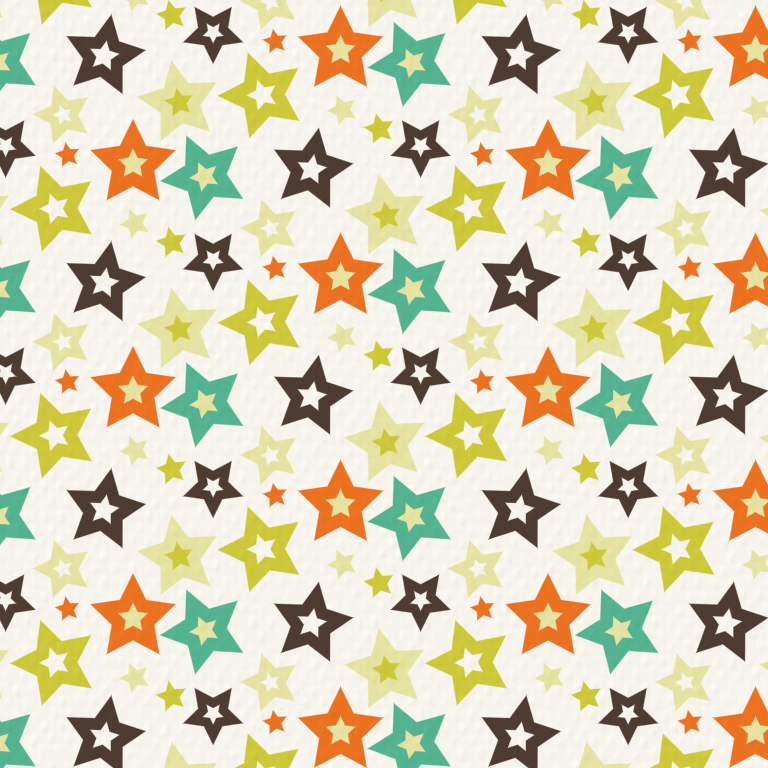
This pattern is drawn by a three.js fragment shader. Its source:

```glsl
// Half-drop repeat of chunky five-pointed stars on softly embossed cream paper.
varying vec2 vUv;

const float TAU = 6.2831853;
const vec2 PERIOD = vec2(0.5404, 0.2956); // repeat size; a second copy sits half a period away
const float EDGE = 0.0011;                // half width of the smoothed edge
const float NOTCH = 0.5;                  // notch radius relative to tip radius

const vec3 PAPER = vec3(0.965, 0.957, 0.927);
const vec3 BROWN = vec3(0.305, 0.230, 0.190);
const vec3 ORANGE = vec3(0.920, 0.445, 0.130);
const vec3 TEAL = vec3(0.330, 0.700, 0.570);
const vec3 LIME = vec3(0.805, 0.785, 0.225);
const vec3 CREAM = vec3(0.902, 0.890, 0.635);

vec2 hashGradient(vec2 cell) {
  float angle = TAU * fract(sin(dot(cell, vec2(127.1, 311.7))) * 43758.5);
  return vec2(cos(angle), sin(angle));
}

float gradientNoise(vec2 p) {
  vec2 i = floor(p);
  vec2 f = fract(p);
  vec2 u = f * f * f * (f * (f * 6.0 - 15.0) + 10.0);
  vec2 x = vec2(1.0, 0.0);
  float low = mix(dot(hashGradient(i), f), dot(hashGradient(i + x), f - x), u.x);
  float high = mix(dot(hashGradient(i + x.yx), f - x.yx),
                   dot(hashGradient(i + x.xx), f - x.xx), u.x);
  return mix(low, high, u.y);
}

// Staggered rows of uneven raised dots
float paperHeight(vec2 p) {
  vec2 warp = vec2(gradientNoise(p * 21.0), gradientNoise(p * 21.0 + 40.0));
  vec2 wave = cos(TAU * (p * vec2(44.0, 29.0) + 0.28 * warp));
  float dots = smoothstep(0.05, 0.9, wave.x * wave.y);
  return dots * (0.7 + 0.9 * gradientNoise(p * 34.0 + 9.0)) + 0.35 * gradientNoise(p * 75.0);
}

// Brightness of the paper relief, lit from the upper left
float paperShade(vec2 p) {
  vec2 toLight = vec2(-0.0018, 0.0026);
  float slope = paperHeight(p - toLight) - paperHeight(p + toLight);
  return 1.0 + 0.022 * slope + 0.012 * gradientNoise(p * 160.0);
}

// Offset to the nearest copy on the half-drop lattice
vec2 nearestCopy(vec2 offset) {
  vec2 a = offset - PERIOD * floor(offset / PERIOD + 0.5);
  vec2 b = offset - PERIOD * (floor(offset / PERIOD) + 0.5);
  return dot(a, a) < dot(b, b) ? a : b;
}

// Distance to a star's straight edges, negative inside; turn is clockwise in degrees
float starDistance(vec2 p, float radius, float turn) {
  float sector = TAU / 5.0;
  float angle = atan(p.x, p.y + 1e-7) - radians(turn);
  angle = abs(mod(angle + 0.5 * sector, sector) - 0.5 * sector);
  vec2 folded = length(p) * vec2(sin(angle), cos(angle));
  vec2 tip = vec2(0.0, radius);
  vec2 side = NOTCH * radius * vec2(sin(0.5 * sector), cos(0.5 * sector)) - tip;
  return dot(folded - tip, normalize(vec2(-side.y, side.x)));
}

float starMask(vec2 p, float radius, float turn) {
  return 1.0 - smoothstep(-EDGE, EDGE, starDistance(p, radius, turn));
}

vec3 plainStar(vec3 under, vec2 p, vec2 center, float radius, float turn, vec3 body) {
  return mix(under, body, starMask(nearestCopy(p - center), radius, turn));
}

// Star with a smaller star of another colour at its heart
vec3 coredStar(vec3 under, vec2 p, vec2 center, float radius, float turn,
               vec3 body, float coreRadius, vec3 core) {
  vec3 color = plainStar(under, p, center, radius, turn, body);
  return plainStar(color, p, center, coreRadius, turn, core);
}

vec3 starCluster(vec2 p) {
  vec3 color = PAPER;
  // Large stars
  color = coredStar(color, p, vec2(0.5035, 0.4232), 0.0553, -10.5, CREAM, 0.0195, LIME);
  color = coredStar(color, p, vec2(0.4056, 0.4837), 0.0550, 10.0, BROWN, 0.0202, PAPER);
  color = coredStar(color, p, vec2(0.4434, 0.3431), 0.0583, 0.0, ORANGE, 0.0202, CREAM);
  color = coredStar(color, p, vec2(0.5365, 0.6224), 0.0582, -24.0, TEAL, 0.0200, CREAM);
  color = coredStar(color, p, vec2(0.6120, 0.4329), 0.0585, -19.0, LIME, 0.0207, PAPER);
  // Medium open stars
  color = coredStar(color, p, vec2(0.6224, 0.5547), 0.0397, -17.0, CREAM, 0.0135, PAPER);
  color = coredStar(color, p, vec2(0.5477, 0.5143), 0.0410, 36.0, BROWN, 0.0142, PAPER);
  // Small solid stars
  color = plainStar(color, p, vec2(0.4460, 0.5612), 0.0203, -22.0, CREAM);
  color = plainStar(color, p, vec2(0.4939, 0.5365), 0.0205, -12.0, LIME);
  color = plainStar(color, p, vec2(0.6285, 0.5026), 0.0165, -10.0, ORANGE);
  return color;
}

void main() {
  gl_FragColor = vec4(starCluster(vUv) * paperShade(vUv), 1.0);
}
```
